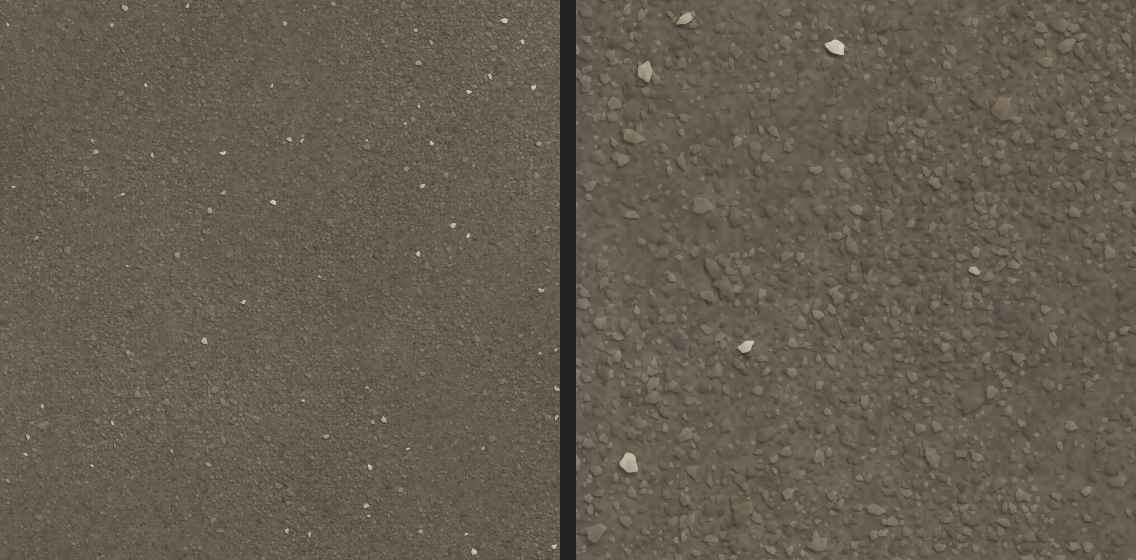
Left, the full canvas; right, a detail of the centre.
Write a Shadertoy shader that draws this texture.

```glsl
// Fine gravel trodden into brown soil, seen from above.
// Layers of jittered, rotated stones are laid over noisy soil from fine to
// coarse, each with a lit side and a shadow; a few pale chips lie on top.

const vec3 SOIL = vec3(0.398, 0.362, 0.311);
const vec3 STONE_DARK = vec3(0.365, 0.332, 0.287);
const vec3 STONE_LIGHT = vec3(0.495, 0.456, 0.394);
const vec3 CHIP_TAN = vec3(0.56, 0.52, 0.43);
const vec3 CHIP_WHITE = vec3(0.76, 0.75, 0.71);
const vec3 STRAW = vec3(0.56, 0.50, 0.41);
const vec2 LIGHT = vec2(0.55, 0.83);

vec3 hash3(vec2 p) {
    vec3 q = fract(p.xyx * vec3(0.1031, 0.1030, 0.0973));
    q += dot(q, q.yxz + 33.33);
    return fract((q.xxy + q.yzz) * q.zyx);
}

float valueNoise(vec2 p) {
    vec2 cell = floor(p);
    vec2 f = fract(p);
    f = f * f * (3.0 - 2.0 * f);
    float bottom = mix(hash3(cell).x, hash3(cell + vec2(1, 0)).x, f.x);
    float top = mix(hash3(cell + vec2(0, 1)).x, hash3(cell + vec2(1, 1)).x, f.x);
    return mix(bottom, top, f.y);
}

float fbm(vec2 p) {
    float sum = 0.0;
    float weight = 0.533;
    for (int i = 0; i < 4; i++) {
        sum += weight * valueNoise(p);
        p = mat2(1.6, 1.2, -1.2, 1.6) * p + 17.3;
        weight *= 0.5;
    }
    return sum;
}

mat2 rotation(float angle) {
    float c = cos(angle), s = sin(angle);
    return mat2(c, s, -s, c);
}

// Share of loose gravel, against smooth packed soil
float gravelAmount(vec2 uv) {
    return smoothstep(0.33, 0.66, fbm(uv * 4.5 + 3.7));
}

// Distance from a stone's centre, 1.0 on its uneven outline
float stoneRadius(vec2 p, float phase) {
    float angle = atan(p.y, p.x);
    float wobble = 0.11 * sin(3.0 * angle + phase) + 0.07 * sin(5.0 * angle + 2.3 * phase);
    return length(p) * (1.0 + wobble);
}

// Lays one layer of stones; radius is a fraction of a grid cell
vec3 layStones(vec3 ground, vec2 uv, float cells, float density, float radius,
               float shadowDepth, vec3 dark, vec3 light, float seed) {
    vec2 p = uv * cells;
    vec2 home = floor(p);
    float pixel = cells / iResolution.y;
    for (int y = -1; y <= 1; y++) {
        for (int x = -1; x <= 1; x++) {
            vec2 cell = home + vec2(x, y);
            vec3 place = hash3(cell + seed);
            float chance = density * mix(0.45, 1.3, gravelAmount(cell / cells));
            if (place.z > chance) continue;

            vec3 form = hash3(cell + seed + 71.7);
            vec3 look = hash3(cell + seed + 143.1);
            float size = radius * mix(0.55, 1.15, form.x);
            vec2 offset = (p - cell - mix(vec2(0.15), vec2(0.85), place.xy)) / size;
            mat2 turn = rotation(form.y * 6.283);
            vec2 stretch = vec2(1.0, mix(1.1, 1.85, form.z));
            float phase = look.x * 6.283;

            // Shadow on the far side of the light
            float shade = stoneRadius(turn * (offset + LIGHT * 0.4) * stretch, phase);
            ground *= 1.0 - shadowDepth * (1.0 - smoothstep(0.65, 1.4, shade));

            // Body with a lit side
            float r = stoneRadius(turn * offset * stretch, phase);
            float edge = 0.8 * pixel / size;
            float cover = 1.0 - smoothstep(1.0 - edge, 1.0 + edge, r);
            float relief = 1.0 + 0.11 * clamp(dot(offset, LIGHT), -1.0, 1.0);
            vec3 body = mix(dark, light, look.y) * relief;
            body *= mix(vec3(1.02, 1.0, 0.96), vec3(0.98, 1.0, 1.05), look.z);
            ground = mix(ground, body, cover);
        }
    }
    return ground;
}

// Coverage of a thin straw lying at a given angle
float straw(vec2 p, float angle, float halfLength, float halfWidth) {
    p = rotation(angle) * p;
    p.x -= clamp(p.x, -halfLength, halfLength);
    return 1.0 - smoothstep(halfWidth, halfWidth + 1.0 / iResolution.y, length(p));
}

void mainImage(out vec4 fragColor, in vec2 fragCoord) {
    vec2 uv = fragCoord / iResolution.y;

    // Packed soil with soft lumps
    vec3 color = SOIL * (1.0 + 0.22 * (fbm(uv * 90.0) - 0.5));

    // Gravel from fine to coarse
    color = layStones(color, uv, 215.0, 0.60, 0.42, 0.16, STONE_DARK, STONE_LIGHT, 11.0);
    color = layStones(color, uv, 125.0, 0.58, 0.44, 0.22, STONE_DARK, STONE_LIGHT, 37.0);
    color = layStones(color, uv, 62.0, 0.13, 0.38, 0.20, STONE_DARK, STONE_LIGHT, 59.0);

    // Pale chips and a few straws
    color = layStones(color, uv, 34.0, 0.07, 0.18, 0.32, CHIP_TAN, CHIP_WHITE, 83.0);
    for (int i = 0; i < 4; i++) {
        vec3 spot = hash3(vec2(float(i), 5.0));
        color = mix(color, STRAW, 0.6 * straw(uv - spot.xy, spot.z * 6.283, 0.010, 0.0006));
    }

    // Fine grit and broad stains of warmer, darker earth
    color *= 1.0 + 0.17 * (valueNoise(uv * 340.0) - 0.5);
    float stain = fbm(uv * 3.2 + 21.0) - 0.5;
    color *= 1.0 + stain * vec3(0.14, 0.16, 0.20);

    fragColor = vec4(color, 1.0);
}
```
